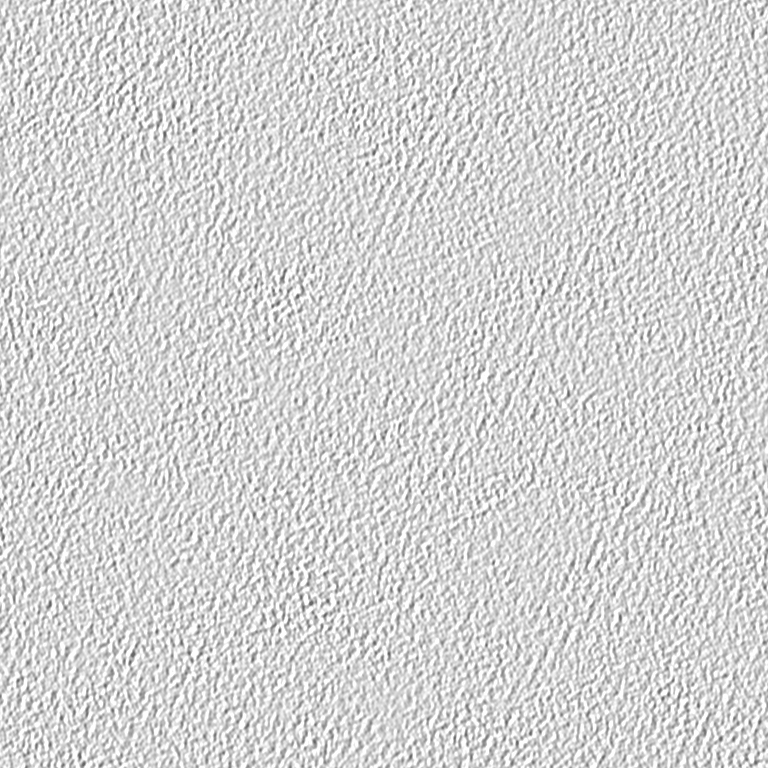
A Shadertoy shader for this texture:

```glsl
// Fine white stucco: dense embossed grains lit from the upper left.

const float MID_GREY = 0.838;
const float DARKEST = 0.40;
const float BRIGHTEST = 0.995;
const float RELIEF_GAIN = 0.50;
const vec2 LIGHT_DIR = vec2(-0.94, 0.34);
const float LIGHT_STEP = 0.003;

float hash(vec2 cell) {
    return fract(sin(dot(cell, vec2(127.1, 311.7))) * 43758.5453);
}

vec2 rotate(vec2 p, float angle) {
    float c = cos(angle), s = sin(angle);
    return vec2(c * p.x - s * p.y, s * p.x + c * p.y);
}

// Slope contribution of one lattice corner with a random direction
float corner(vec2 cell, vec2 offset) {
    float angle = 6.28319 * hash(cell);
    return dot(vec2(cos(angle), sin(angle)), offset);
}

float gradientNoise(vec2 p) {
    vec2 cell = floor(p), f = fract(p);
    vec2 u = f * f * (3.0 - 2.0 * f);
    vec2 e = vec2(1.0, 0.0);
    float low = mix(corner(cell, f), corner(cell + e.xy, f - e.xy), u.x);
    float high = mix(corner(cell + e.yx, f - e.yx), corner(cell + e.xx, f - e.xx), u.x);
    return mix(low, high, u.y);
}

// Plaster height: coarse lumps plus finer grit, turned to hide the lattice
float plasterHeight(vec2 p) {
    vec2 q = p * vec2(1.0, 0.85);
    float lumps = gradientNoise(rotate(q, 0.5) * 130.0 + 17.0);
    float grit = gradientNoise(rotate(q, -0.65) * 210.0 + 53.0);
    return lumps + 0.6 * grit;
}

// Height change along the light gives the embossed shading
float relief(vec2 p, vec2 lightDir, float stepSize) {
    vec2 halfStep = 0.5 * stepSize * lightDir;
    return plasterHeight(p - halfStep) - plasterHeight(p + halfStep);
}

void mainImage(out vec4 fragColor, in vec2 fragCoord) {
    vec2 p = fragCoord / iResolution.y;

    // Slow drift between rougher and smoother areas
    float roughness = 1.0 + 0.4 * gradientNoise(p * 6.0 + 4.3)
                          + 0.4 * gradientNoise(p * 19.0 + 8.7);

    float shade = MID_GREY + RELIEF_GAIN * roughness * relief(p, LIGHT_DIR, LIGHT_STEP);
    fragColor = vec4(vec3(clamp(shade, DARKEST, BRIGHTEST)), 1.0);
}
```
